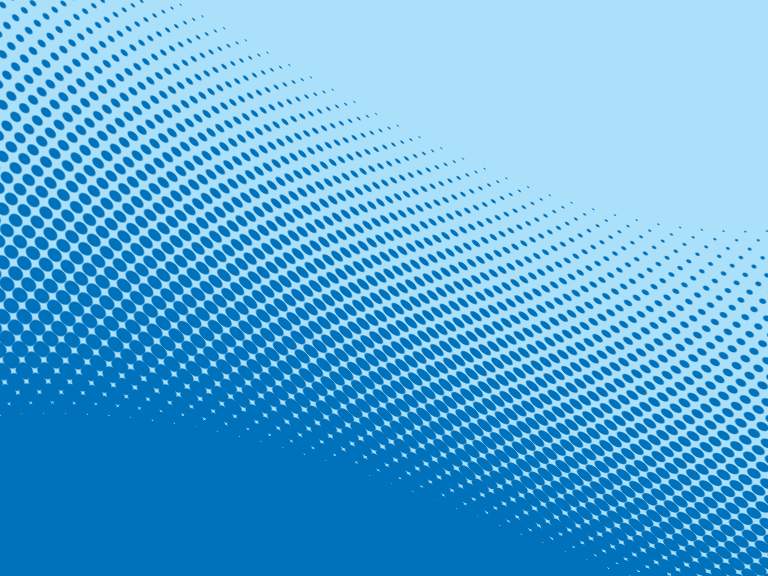
A WebGL 1 fragment shader for this background:

```glsl
precision highp float;

uniform vec2 u_resolution;

const vec3 LIGHT_BLUE = vec3(0.67, 0.88, 0.985);
const vec3 DEEP_BLUE = vec3(0.0, 0.443, 0.733);
const float DOT_PITCH = 0.0377;
const float DOT_ROWS = 24.0;
const float COLUMN_LEAN = 4.8;
const float WAVE_FREQUENCY = 2.01;

// Depth below the top edge of the wave that carries a given tone.
float waveDepth(float x, float tone) {
  float middle = mix(0.101, 0.917, tone);
  float height = mix(0.286, 0.198, tone);
  float crest = mix(-0.278, 0.095, tone);
  return middle - height * cos(WAVE_FREQUENCY * (x - crest));
}

// Inverts waveDepth: 0 on the upper wave, 1 on the lower one.
float waveTone(vec2 position) {
  float depth = 1.0 - position.y;
  float tone = depth;
  for (int i = 0; i < 7; i++) {
    tone += (depth - waveDepth(position.x, tone)) / 0.74;
  }
  return tone;
}

// Ink coverage grows almost linearly; the last gaps close quickly.
float dotRadius(float tone) {
  float t = clamp(tone, 0.0, 1.0);
  return 0.564 * pow(t, 0.57) + 0.15 * pow(t, 22.0);
}

// Diagonal dot lattice, leaning rightwards as it descends between the waves.
float halftone(vec2 position, float tone, float pixel) {
  float column = position.x / DOT_PITCH + 0.28 - COLUMN_LEAN * tone;
  float row = tone * DOT_ROWS;
  vec2 lattice = vec2(column + row, column - row);
  vec2 center = floor(lattice + 0.5);
  float centerTone = 0.5 * (center.x - center.y) / DOT_ROWS;
  float radius = dotRadius(centerTone);
  float softness = 1.1 * pixel * 1.414 / DOT_PITCH;
  float edge = length(lattice - center) - radius;
  float ink = 1.0 - smoothstep(-softness, softness, edge);
  ink *= smoothstep(0.0, 0.6 * softness, radius);
  return mix(ink, 1.0, step(1.0, centerTone));
}

void main() {
  vec2 position = gl_FragCoord.xy / u_resolution.y;
  float tone = waveTone(position);
  float ink = halftone(position, tone, 1.0 / u_resolution.y);
  gl_FragColor = vec4(mix(LIGHT_BLUE, DEEP_BLUE, ink), 1.0);
}
```
